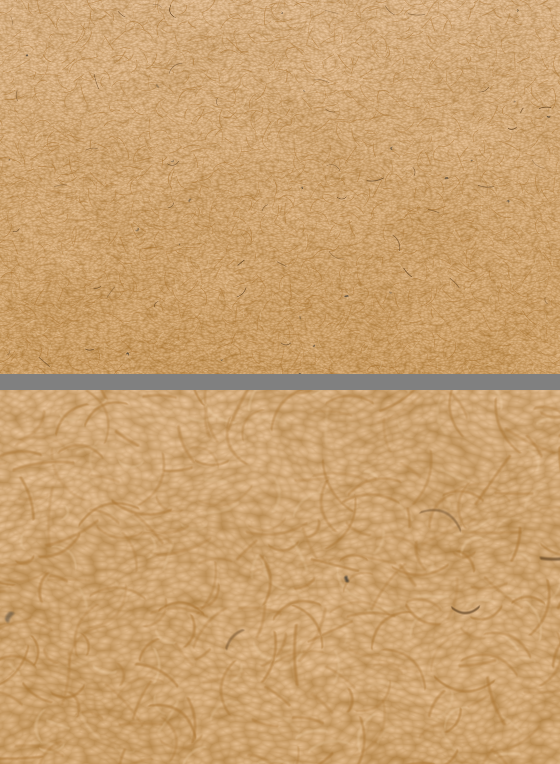
Top: the whole. Bottom: its middle third, enlarged.
Write a WebGL 1 fragment shader that draws this texture.

```glsl
precision highp float;
uniform vec2 u_resolution;

// Colours
const vec3 PAPER = vec3(0.805, 0.638, 0.434);
const vec3 TOP_TINT = vec3(0.050, 0.075, 0.120);   // change from bottom to top
const vec3 GRAIN_TINT = vec3(0.036, 0.042, 0.054); // one deviation of the grain
const vec3 AMBER_FIBRE = vec3(0.67, 0.45, 0.18);
const vec3 PALE_FIBRE = vec3(0.92, 0.80, 0.64);
const vec3 DARK_HAIR = vec3(0.38, 0.26, 0.13);
const vec3 SPECK = vec3(0.25, 0.23, 0.20);

// Sizes, in canvas heights
const vec2 FINE_GRAIN = vec2(0.0092, 0.0056);
const vec2 WISP_GRAIN = vec2(0.026, 0.012);
const float FIBRE_CELL = 0.036;
const float HAIR_CELL = 0.11;
const float SPECK_CELL = 0.12;
const float FIBRE_WIDTH = 0.0007;
const float SOFTNESS = 0.0018;

// Strengths
const float FINE_AMOUNT = 0.65;
const float WISP_AMOUNT = 0.45;
const float MOTTLE_AMOUNT = 0.30;
const float AMBER_AMOUNT = 0.50;
const float PALE_AMOUNT = 0.38;
const float HAIR_AMOUNT = 0.75;
const float SPECK_AMOUNT = 0.85;

const float HALF_PI = 1.5708;

vec4 hash4(vec2 p) {
  vec4 h = fract(p.xyxy * vec4(0.1031, 0.1030, 0.0973, 0.1099));
  h += dot(h, h.wzxy + 33.33);
  return fract((h.xxyz + h.yzzw) * h.zywx);
}

// Cellular noise, bright at cell centres, roughly zero mean and unit deviation
float cellGrain(vec2 p) {
  vec2 cell = floor(p);
  float nearest = 4.0;
  for (int j = -1; j <= 1; j++) {
    for (int i = -1; i <= 1; i++) {
      vec2 id = cell + vec2(float(i), float(j));
      vec2 d = id + hash4(id).xy - p;
      nearest = min(nearest, dot(d, d));
    }
  }
  return (0.46 - sqrt(nearest)) / 0.19;
}

// Broad cloudy variation from layered, bent sines
float mottle(vec2 p) {
  float sum = 0.0;
  float weight = 1.0;
  for (int i = 0; i < 4; i++) {
    p += 0.6 * sin(p.yx * vec2(1.3, 0.8) + float(i) * 2.1);
    sum += weight * sin(p.x) * sin(p.y + 1.7);
    p = mat2(1.5, 0.9, -0.9, 1.5) * p;
    weight *= 0.75;
  }
  return sum;
}

// Scattered curved strokes, one per cell; lengths are fractions of a cell
float strokes(vec2 p, float size, float density, vec2 lengths, float width, float seed) {
  vec2 cell = floor(p / size);
  float cover = 0.0;
  for (int j = -1; j <= 1; j++) {
    for (int i = -1; i <= 1; i++) {
      vec2 id = cell + vec2(float(i), float(j));
      vec4 place = hash4(id + seed);
      vec4 shape = hash4(id + seed + 57.3);
      float turn = 2.0 * place.z - 1.0;
      float angle = HALF_PI * turn * (0.45 + 0.55 * abs(turn));
      vec2 q = p - (id + place.xy) * size;
      q = vec2(q.x * cos(angle) + q.y * sin(angle), q.y * cos(angle) - q.x * sin(angle));
      float reach = mix(lengths.x, lengths.y, shape.x) * size;
      float bend = (shape.y - 0.5) * 0.9;
      q.y += bend * (q.x * q.x / reach - 0.3 * reach);
      float d = length(vec2(max(abs(q.x) - reach, 0.0), q.y));
      float w = width * (0.6 + 0.8 * shape.z);
      float mask = 1.0 - smoothstep(max(w - SOFTNESS, 0.0), w + SOFTNESS, d);
      cover = max(cover, mask * step(place.w, density) * mix(0.35, 1.0, shape.w));
    }
  }
  return cover;
}

void main() {
  vec2 p = gl_FragCoord.xy / u_resolution.y;

  // Paper body with wavy, sideways grain
  vec2 wavy = p + 0.004 * sin(p.yx * vec2(61.0, 43.0) + 2.0 * sin(p * 17.0));
  float grain = FINE_AMOUNT * cellGrain(wavy / FINE_GRAIN)
              + WISP_AMOUNT * cellGrain(wavy / WISP_GRAIN + 31.0)
              + MOTTLE_AMOUNT * mottle(p * vec2(9.0, 15.0));
  vec3 color = PAPER + TOP_TINT * (p.y - 0.5) + GRAIN_TINT * grain;

  // Pale and amber fibres
  float pale = strokes(p, FIBRE_CELL, 0.75, vec2(0.15, 0.5), FIBRE_WIDTH, 11.0);
  color = mix(color, PALE_FIBRE, PALE_AMOUNT * pale);
  for (int layer = 0; layer < 2; layer++) {
    float amber = strokes(p, FIBRE_CELL, 0.75, vec2(0.2, 0.75), FIBRE_WIDTH, 101.0 + 83.0 * float(layer));
    color = mix(color, AMBER_FIBRE, AMBER_AMOUNT * amber);
  }

  // Sparse dark hairs and specks
  float hair = strokes(p, HAIR_CELL, 0.30, vec2(0.06, 0.20), FIBRE_WIDTH, 307.0);
  color = mix(color, DARK_HAIR, HAIR_AMOUNT * hair);
  float speck = strokes(p, SPECK_CELL, 0.20, vec2(0.004, 0.03), 0.0018, 409.0);
  color = mix(color, SPECK, SPECK_AMOUNT * speck);

  gl_FragColor = vec4(clamp(color, 0.0, 1.0), 1.0);
}
```
